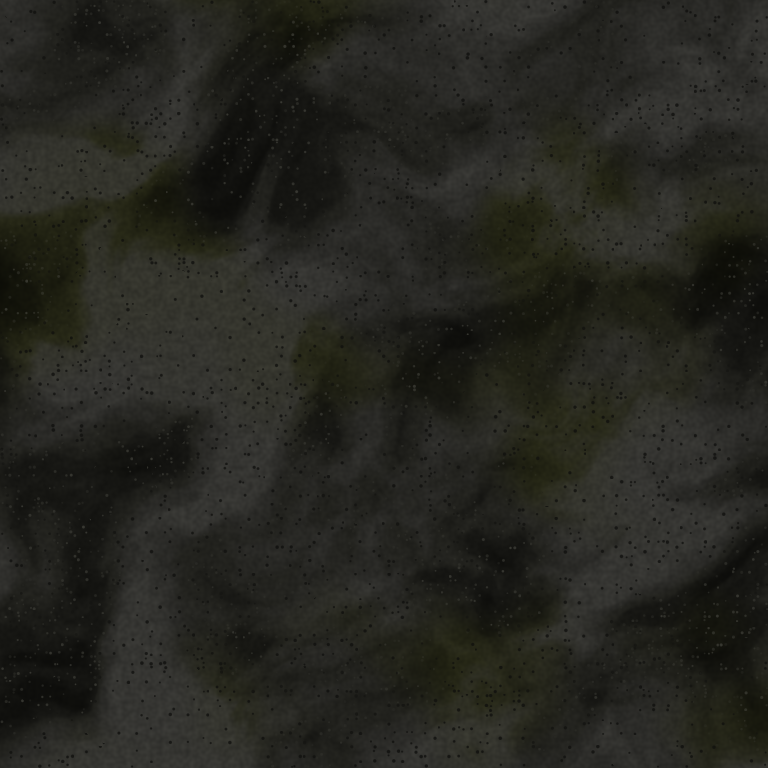
Reproduce this texture procedurally as a WebGL 2 fragment shader.

```glsl
#version 300 es
precision highp float;
// Dark, cloudy stone with mossy stains and fine light and dark grit.

uniform vec2 u_resolution;
out vec4 fragColor;

const vec3 SOOT = vec3(0.055, 0.055, 0.045);
const vec3 SHADOW = vec3(0.085, 0.085, 0.073);
const vec3 EARTH = vec3(0.130, 0.130, 0.113);
const vec3 STONE = vec3(0.163, 0.162, 0.150);
const vec3 ASH = vec3(0.208, 0.207, 0.194);
const vec3 MOSS_TINT = vec3(0.94, 0.97, 0.60);
const vec3 LIGHT_GRIT = vec3(0.31, 0.31, 0.28);
const vec3 DARK_GRIT = vec3(0.055, 0.055, 0.048);

// Two random values in 0..1 for an integer cell
vec2 hash2(vec2 cell, uint seed) {
  uvec2 q = uvec2(ivec2(cell)) * uvec2(1597u, 3571u) + seed * 7919u;
  uint h = (q.x ^ (q.y << 11)) * 747796u + q.y * 28657u;
  h = (h ^ (h >> 15)) * 739397u;
  h = (h ^ (h >> 13)) * 912367u;
  h ^= h >> 16;
  return vec2(h & 65535u, h >> 16) / 65535.0;
}

vec2 gradient(vec2 cell, uint seed) {
  float angle = 6.28318 * hash2(cell, seed).x;
  return vec2(cos(angle), sin(angle));
}

float gradientNoise(vec2 p, uint seed) {
  vec2 i = floor(p), f = p - i;
  vec2 u = f * f * f * (f * (f * 6.0 - 15.0) + 10.0);
  vec2 e = vec2(1.0, 0.0);
  float a = dot(gradient(i, seed), f);
  float b = dot(gradient(i + e.xy, seed), f - e.xy);
  float c = dot(gradient(i + e.yx, seed), f - e.yx);
  float d = dot(gradient(i + e.xx, seed), f - e.xx);
  return mix(mix(a, b, u.x), mix(c, d, u.x), u.y);
}

float fbm(vec2 p, int octaves, uint seed) {
  float sum = 0.0, amplitude = 1.0;
  mat2 turn = mat2(0.8, 0.6, -0.6, 0.8);
  for (int i = 0; i < octaves; i++) {
    sum += amplitude * gradientNoise(p, seed + uint(i));
    p = turn * p * 2.03 + 17.3;
    amplitude *= 0.5;
  }
  return sum;
}

vec2 rotate(vec2 p, float angle) {
  float c = cos(angle), s = sin(angle);
  return vec2(c * p.x + s * p.y, c * p.y - s * p.x);
}

// Cloud tone to stone colour, from soot to ash
vec3 stoneRamp(float tone) {
  vec3 color = mix(SOOT, SHADOW, smoothstep(-0.58, -0.34, tone));
  color = mix(color, EARTH, smoothstep(-0.36, -0.13, tone));
  color = mix(color, STONE, smoothstep(-0.17, 0.08, tone));
  return mix(color, ASH, smoothstep(0.02, 0.34, tone));
}

// Coverage of small round specks, one at most per grid cell
float specks(vec2 uv, float grid, float density, float pixel, uint seed) {
  vec2 p = uv * grid, cell = floor(p);
  vec2 pick = hash2(cell, seed);
  float radius = mix(0.18, 0.38, pick.y);
  vec2 center = mix(vec2(radius), vec2(1.0 - radius), hash2(cell, seed + 1u));
  float blur = 0.5 * pixel * grid + 0.06;
  float disc = 1.0 - smoothstep(radius - blur, radius + blur, distance(p - cell, center));
  return disc * step(pick.x, density);
}

void main() {
  float pixel = 1.0 / min(u_resolution.x, u_resolution.y);
  vec2 uv = gl_FragCoord.xy * pixel;

  // Warped clouds drawn out along a rising diagonal
  vec2 warp = vec2(fbm(uv * 3.5, 3, 11u), fbm(uv * 3.5 + 9.0, 3, 23u));
  vec2 flow = rotate(uv + 0.10 * warp, 0.55) * vec2(3.0, 5.0) + 20.0;
  float tone = 1.15 * fbm(flow, 5, 37u) + 0.22 * gradientNoise(uv * 2.0 + 5.0, 51u) + 0.02;
  vec3 color = stoneRamp(tone);

  // Broad olive stains, strongest off the pale stone
  float moss = smoothstep(0.0, 0.40, fbm(uv * 2.3 + 31.0, 3, 67u));
  moss *= 1.0 - 0.75 * smoothstep(0.0, 0.30, tone);
  color *= mix(vec3(1.0), MOSS_TINT, moss);

  // Soft fine grain
  color *= 1.0 + 0.13 * gradientNoise(uv * 70.0, 83u) + 0.16 * gradientNoise(uv * 170.0, 89u);

  // Pale grit in the shadows, dark grit on the lighter stone
  float patches = 0.7 + 0.8 * gradientNoise(uv * 9.0, 97u);
  float shade = 1.0 - smoothstep(-0.40, 0.02, tone);
  float pale = specks(uv, 190.0, 0.17 * patches, pixel, 101u);
  float dark = specks(uv, 165.0, 0.14 * patches, pixel, 113u);
  float strength = 0.25 + 0.75 * hash2(floor(uv * 190.0), 127u).x;
  color = mix(color, LIGHT_GRIT, pale * strength * (0.06 + 0.54 * shade));
  color = mix(color, DARK_GRIT, dark * 0.75 * (1.0 - 0.8 * shade));

  fragColor = vec4(color, 1.0);
}
```
